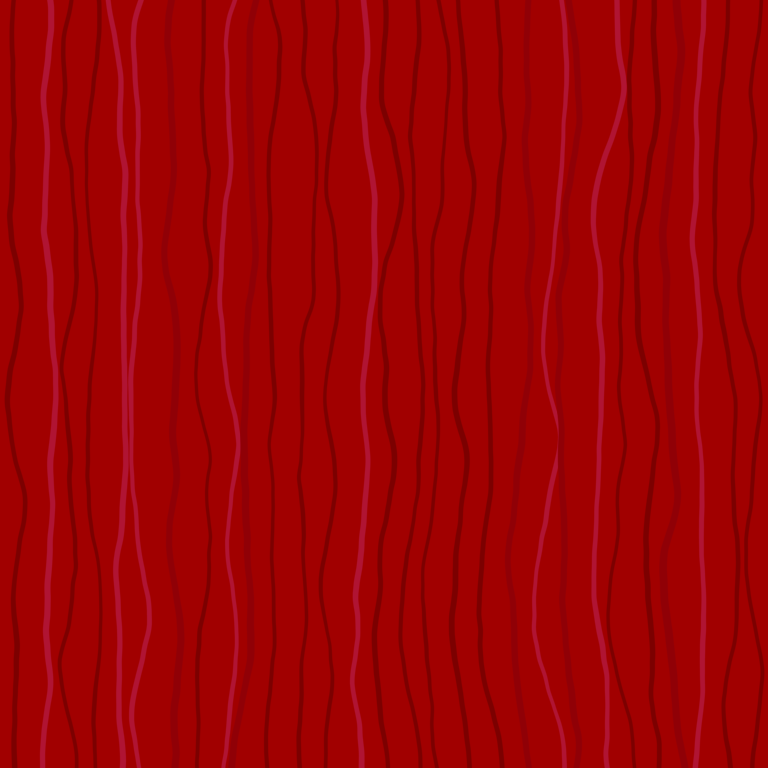
Write a Shadertoy shader that draws this pattern.

```glsl
// Wavy vertical strands in dark red, faint crimson and pink on a flat red ground.
// Each strand is a jittered column bent by layered value noise; its distance,
// corrected for slope, gives a thin stroke of slightly uneven width.

float hash(vec2 p) {
    vec3 q = fract(p.xyx * 0.1031);
    q += dot(q, q.yzx + 33.33);
    return fract((q.x + q.y) * q.z);
}

// Noise from -1 to 1; the partial easing leaves slight corners at the knots.
float bend(vec2 p) {
    vec2 cell = floor(p), t = fract(p);
    t = mix(t, t * t * (3.0 - 2.0 * t), 0.8);
    float low = mix(hash(cell), hash(cell + vec2(1, 0)), t.x);
    float high = mix(hash(cell + vec2(0, 1)), hash(cell + vec2(1, 1)), t.x);
    return 2.0 * mix(low, high, t.y) - 1.0;
}

// Horizontal position of a strand at height y.
float strandX(float id, float y, float count) {
    float shift = 20.0 * hash(vec2(id, 3.7));
    float x = (id + 0.5 + 0.5 * (hash(vec2(id, 9.1)) - 0.5)) / count;
    x += 0.017 * bend(vec2(id * 0.22 + 5.0, y * 4.5 + 2.0));   // shared sway
    x += 0.012 * bend(vec2(id + 40.0, y * 8.0 + shift));       // own bends
    x += 0.004 * bend(vec2(id + 80.0, y * 17.0 + shift));      // small kinks
    return x + 0.0007 * bend(vec2(id + 120.0, y * 50.0));      // hand tremor
}

void mainImage(out vec4 fragColor, in vec2 fragCoord) {
    vec2 uv = fragCoord / iResolution.xy;
    float edge = max(0.0011, 0.8 / iResolution.y);

    vec3 ground = vec3(0.63, 0.0, 0.0);
    vec3 dark = vec3(0.485, 0.0, 0.0);
    vec3 faint = vec3(0.565, 0.0, 0.025);
    vec3 pink = vec3(0.69, 0.08, 0.20);
    vec3 color = ground;

    const int COUNT = 29;
    for (int i = 0; i < COUNT; i++) {
        float id = float(i);

        // Cubing modulo a prime shuffles the strands, fixing the share of each kind.
        int k = (i + 25) % COUNT;
        int rank = (k * k * k) % COUNT;
        bool isPink = rank < 8;
        bool isFaint = !isPink && rank < 13;

        float x = strandX(id, uv.y, float(COUNT));
        float slope = (strandX(id, uv.y + 0.003, float(COUNT)) - x) / 0.003;
        float dist = abs(uv.x - x) / sqrt(1.0 + slope * slope);

        // Stroke width differs per strand and swells gently along it.
        float halfWidth = isFaint ? 0.0045 : isPink ? 0.0033 : 0.0029;
        halfWidth += 0.0005 * (2.0 * hash(vec2(id, 17.3)) - 1.0);
        halfWidth += 0.0005 * bend(vec2(id + 160.0, uv.y * 12.0));

        float cover = 1.0 - smoothstep(halfWidth - edge, halfWidth + edge, dist);
        color = mix(color, isPink ? pink : isFaint ? faint : dark, cover);
    }
    fragColor = vec4(color, 1.0);
}
```
